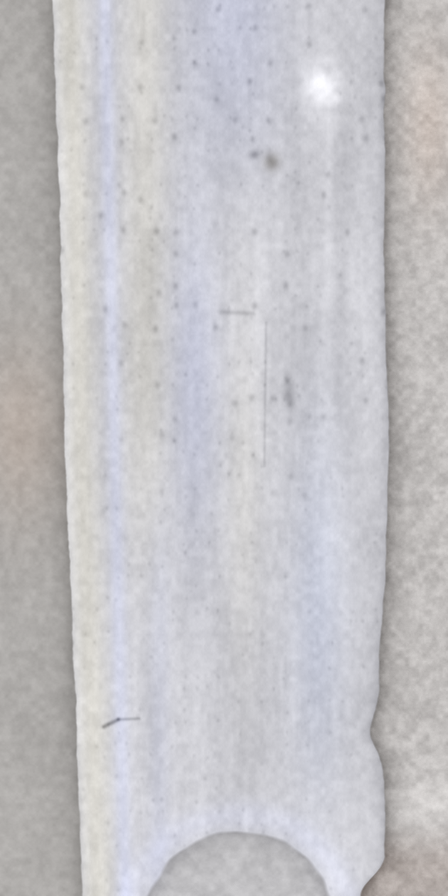
This texture is drawn by a WebGL 1 fragment shader. Its source:

```glsl
precision highp float;
// A pale, weathered stone slab standing between two strips of rough ground.
// Stretched value noise makes the vertical veins, finer noise the grain, and
// soft bands, spots and strokes place the stains, chips, cracks and shadows.
uniform vec2 u_resolution;

float hash(vec2 p) {
  vec3 q = fract(vec3(p.xyx) * 0.1031);
  q += dot(q, q.yzx + 33.33);
  return fract((q.x + q.y) * q.z);
}

float noise(vec2 p) {
  vec2 i = floor(p), f = fract(p);
  f = f * f * (3.0 - 2.0 * f);
  return mix(mix(hash(i), hash(i + vec2(1.0, 0.0)), f.x),
             mix(hash(i + vec2(0.0, 1.0)), hash(i + 1.0), f.x), f.y);
}

float fbm(vec2 p) {
  float sum = 0.0, gain = 0.5;
  for (int i = 0; i < 4; i++) {
    sum += gain * noise(p);
    p = p * 2.03 + 17.1;
    gain *= 0.5;
  }
  return sum / 0.9375;
}

float band(float x, float centre, float width) {
  float d = (x - centre) / width;
  return exp(-d * d);
}

float spot(vec2 p, vec2 centre, vec2 radius) {
  vec2 d = (p - centre) / radius;
  return exp(-dot(d, d));
}

float stroke(vec2 p, vec2 a, vec2 b, float width) {
  vec2 ab = b - a;
  float t = clamp(dot(p - a, ab) / dot(ab, ab), 0.0, 1.0);
  return band(length(p - a - ab * t), 0.0, width);
}

// Sparse pits, one random candidate in each cell.
float pits(vec2 p, float scale, float density) {
  vec2 cell = floor(p * scale);
  vec2 centre = 0.3 + 0.4 * vec2(hash(cell + 3.7), hash(cell + 9.2));
  return step(1.0 - density, hash(cell)) * spot(fract(p * scale), centre, vec2(0.16, 0.2));
}

float leftEdge(float y) {
  return mix(0.091, 0.059, y) - 0.003 * band(y, 0.48, 0.15) + 0.004 * (fbm(vec2(y * 45.0, 2.0)) - 0.5);
}

float rightEdge(float y) {
  float chip = 0.013 * band(y, 0.185, 0.028) + 0.006 * band(y, 0.25, 0.07);
  float corner = 0.026 * (1.0 - smoothstep(0.0, 0.045, y));
  return 0.429 + 0.005 * band(y, 0.5, 0.13) - chip - corner + 0.004 * (fbm(vec2(y * 40.0, 8.0)) - 0.5);
}

vec3 ground(vec2 p, float left, float right) {
  float side = step(0.25, p.x);
  vec3 col = mix(vec3(0.685, 0.675, 0.665), vec3(0.755, 0.742, 0.735), side);
  col += vec3(0.03, 0.0, -0.02) * (spot(p, vec2(0.02, 0.52), vec2(0.05, 0.1)) + spot(p, vec2(0.48, 0.86), vec2(0.03, 0.09)));
  col += 0.09 * spot(p, vec2(0.48, 0.108), vec2(0.035, 0.025));
  col -= vec3(0.05, 0.07, 0.08) * side * (1.0 - smoothstep(0.03, 0.09, p.y));
  col += 0.10 * (fbm(p * 130.0) - 0.5) * (1.0 + 0.8 * side) + 0.05 * (fbm(p * 22.0) - 0.5);
  col += 0.16 * spot(p, vec2(0.489, 0.447), vec2(0.008, 0.012)) * noise(p * 200.0);
  // Contact shadows beside the slab.
  col -= 0.13 * (1.0 - side) * exp(-max(left - p.x, 0.0) / 0.012);
  col -= 0.23 * side * exp(-max(p.x - right, 0.0) / 0.011);
  return col;
}

vec3 veins(vec2 p, float left) {
  float fall = 1.0 - p.y;
  float streak = fbm(vec2(p.x * 55.0, p.y * 5.0));
  float cloud = fbm(p * vec2(24.0, 10.0) + 5.0);
  vec3 col = vec3(0.80, 0.80, 0.822) + 0.11 * (streak - 0.5) + 0.07 * (cloud - 0.5);
  // Warm strips, then cool bands.
  vec3 warm = vec3(0.025, 0.018, -0.018);
  col += warm * (1.3 * band(p.x, left + 0.018, 0.018) + band(p.x, 0.162, 0.025) * smoothstep(0.25, 0.6, p.y));
  col += warm * 0.6 * band(p.x, 0.272, 0.02) * band(p.y, 0.45, 0.2);
  vec3 cool = vec3(-0.042, -0.032, 0.012);
  col += cool * (band(p.x, 0.217, 0.026) * band(p.y, 0.58, 0.18) + band(p.x, 0.26, 0.055) * smoothstep(0.7, 1.0, p.y));
  col += cool * 0.5 * band(p.x, 0.178, 0.012) * (1.0 - smoothstep(0.3, 0.5, p.y));
  col += vec3(-0.01, 0.005, 0.04) * band(p.x, 0.355, 0.03) * band(p.y, 0.32, 0.2);
  col += vec3(0.015, 0.025, 0.07) * band(p.x, 0.117 + 0.022 * fall, 0.009);
  return col;
}

vec3 slab(vec2 p, float left, float right) {
  vec3 col = veins(p, left) + 0.10 * (fbm(p * vec2(150.0, 120.0)) - 0.5);
  col -= 0.10 * pits(p, 48.0, 0.16) * smoothstep(0.3, 0.6, p.y);
  col -= 0.05 * pits(p + 0.3, 80.0, 0.15);
  // Individual chips, cracks and the pale bruise.
  col -= vec3(0.20, 0.21, 0.24) * spot(p, vec2(0.303, 0.819), vec2(0.009, 0.010));
  col -= 0.20 * spot(p, vec2(0.284, 0.827), vec2(0.006, 0.005));
  col -= 0.15 * spot(p, vec2(0.322, 0.563), vec2(0.006, 0.017));
  col -= 0.10 * stroke(p, vec2(0.247, 0.652), vec2(0.282, 0.650), 0.003);
  col -= 0.07 * stroke(p, vec2(0.297, 0.64), vec2(0.295, 0.48), 0.0018);
  col -= 0.24 * stroke(p, vec2(0.116, 0.189), vec2(0.132, 0.197), 0.0025);
  col -= 0.14 * stroke(p, vec2(0.132, 0.197), vec2(0.155, 0.198), 0.002);
  vec2 wobble = 0.016 * (vec2(noise(p * 90.0), noise(p * 90.0 + 40.0)) - 0.5);
  col += 0.18 * spot(p + wobble, vec2(0.361, 0.902), vec2(0.021, 0.023));
  // Rounded hollow at the foot, shaded beneath its rim.
  float inside = 0.107 - length(p - vec2(0.267, -0.035)) + 0.004 * (noise(p * 50.0) - 0.5);
  float hollow = smoothstep(-0.002, 0.003, inside);
  col = mix(col, vec3(0.755, 0.75, 0.755) + 0.16 * (fbm(p * 110.0) - 0.5), 0.8 * hollow);
  col -= 0.13 * hollow * exp(-max(inside, 0.0) / 0.012);
  col += vec3(0.03, 0.035, 0.06) * band(inside, -0.018, 0.016);
  // Worn rims.
  col += 0.04 * band(p.x, left + 0.005, 0.005);
  return col - 0.10 * exp(-max(right - p.x, 0.0) / 0.006);
}

void main() {
  vec2 p = gl_FragCoord.xy / u_resolution.y;
  p.x *= 0.5 * u_resolution.y / u_resolution.x;
  float left = leftEdge(p.y), right = rightEdge(p.y);
  float cover = smoothstep(-0.0015, 0.0015, min(p.x - left, right - p.x));
  vec3 col = mix(ground(p, left, right), slab(p, left, right), cover);
  gl_FragColor = vec4(clamp(col, 0.0, 1.0), 1.0);
}
```
